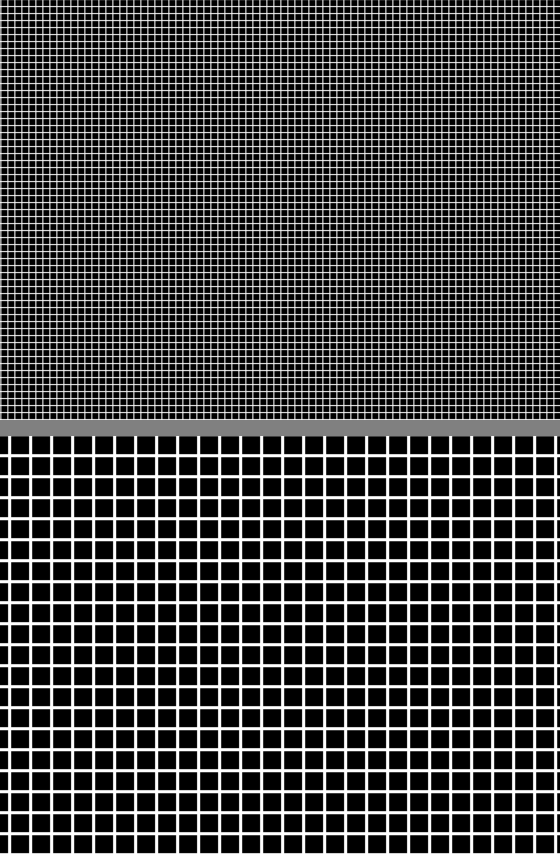
Top: the whole. Bottom: its middle third, enlarged.
A WebGL 2 fragment shader for this pattern:

```glsl
#version 300 es
precision highp float;
// Fine square grid of thin white lines on black, seamless on all sides.

uniform vec2 u_resolution;
out vec4 fragColor;

const vec2  CELLS       = vec2(80.0, 60.0);     // repeats across and down
const vec2  LINE_CENTRE = vec2(0.125, 0.0625);  // line position within a cell
const float LINE_WIDTH  = 0.147;                // fraction of a cell
const float EDGE_PIXELS = 0.773;                // half-width of the soft edge
const vec3  GROUND      = vec3(0.0);
const vec3  LINE        = vec3(1.0);

// Coverage of the nearest vertical (x) and horizontal (y) line.
vec2 lineCoverage(vec2 cellPos, vec2 softness) {
    vec2 d = fract(cellPos - LINE_CENTRE + 0.5) - 0.5;
    vec2 nearEdge = smoothstep(-softness, softness, d + 0.5 * LINE_WIDTH);
    vec2 farEdge  = smoothstep(-softness, softness, d - 0.5 * LINE_WIDTH);
    return nearEdge - farEdge;
}

void main() {
    vec2 uv = gl_FragCoord.xy / u_resolution;
    vec2 softness = EDGE_PIXELS * CELLS / u_resolution;
    vec2 cover = lineCoverage(uv * CELLS, softness);

    // Union of both line sets, so crossings stay solid.
    float ink = 1.0 - (1.0 - cover.x) * (1.0 - cover.y);
    fragColor = vec4(mix(GROUND, LINE, ink), 1.0);
}
```
